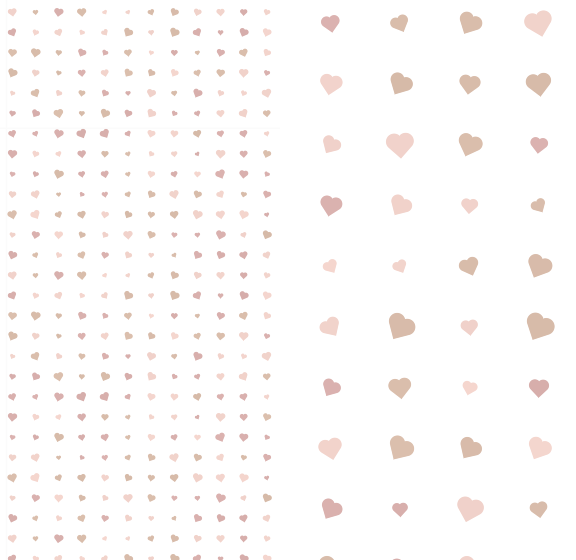
Left, the full canvas; right, a detail of the centre.
This pattern is drawn by a WebGL 2 fragment shader. Its source:

```glsl
#version 300 es
precision highp float;

uniform vec2 u_resolution;
out vec4 outColor;

vec3 hash3(vec2 cell) {
    vec3 q = fract(cell.xyx * vec3(0.1031, 0.1030, 0.0973) + 0.37);
    q += dot(q, q.yxz + 33.33);
    return fract((q.xxy + q.yzz) * q.zyx);
}

// Heart with its tip at the origin, about 1.2 wide and 1.1 high
float heartDistance(vec2 p) {
    p.x = abs(p.x);
    if (p.x + p.y > 1.0) return length(p - vec2(0.25, 0.75)) - 0.3536;
    vec2 toNotch = p - vec2(0.0, 1.0);
    vec2 toSide = p - 0.5 * max(p.x + p.y, 0.0);
    return sqrt(min(dot(toNotch, toNotch), dot(toSide, toSide))) * sign(p.x - p.y);
}

vec3 heartColor(float pick) {
    const vec3 blush = vec3(0.95, 0.83, 0.80);
    const vec3 rose = vec3(0.85, 0.69, 0.68);
    const vec3 tan_ = vec3(0.85, 0.74, 0.67);
    return pick < 0.34 ? blush : pick < 0.68 ? rose : tan_;
}

float seam(float d, float pixel) {
    return 1.0 - smoothstep(0.001, 0.001 + pixel, abs(d));
}

void main() {
    // Canvas widths, measured from the top left
    vec2 p = vec2(gl_FragCoord.x, u_resolution.y - gl_FragCoord.y) / u_resolution.x;
    float pixel = 1.0 / u_resolution.x;

    // Grid of 12 columns and 28 rows; the scatter recurs every 13 rows
    vec2 pitch = vec2(0.0826, 0.0723);
    vec2 grid = (p - 0.0443) / pitch;
    vec2 cell = floor(grid + 0.5);
    vec2 local = (grid - cell) * pitch * vec2(1.0, -1.0);
    vec2 seed = vec2(cell.x, mod(cell.y, 13.0));
    vec3 shape = hash3(seed + 5.0);
    vec3 look = hash3(seed + 71.0);

    // Size and tilt of each heart
    float size = mix(0.014, 0.0295, shape.x);
    float tilt = (shape.y - 0.5) * 1.15;
    float c = cos(tilt), s = sin(tilt);
    vec2 q = mat2(c, s, -s, c) * local / size + vec2(0.0, 0.58);
    float d = heartDistance(q) * size;

    // White ground with faint panel seams
    vec3 color = vec3(1.0);
    color -= 0.015 * max(seam(p.y - 0.458, pixel), seam(p.x - 0.0234, pixel));

    // Hearts, with a slight change of shade
    vec3 fill = heartColor(look.x) + (look.y - 0.5) * 0.02;
    color = mix(color, fill, 1.0 - smoothstep(-0.6 * pixel, 0.6 * pixel, d));

    outColor = vec4(color, 1.0);
}
```
